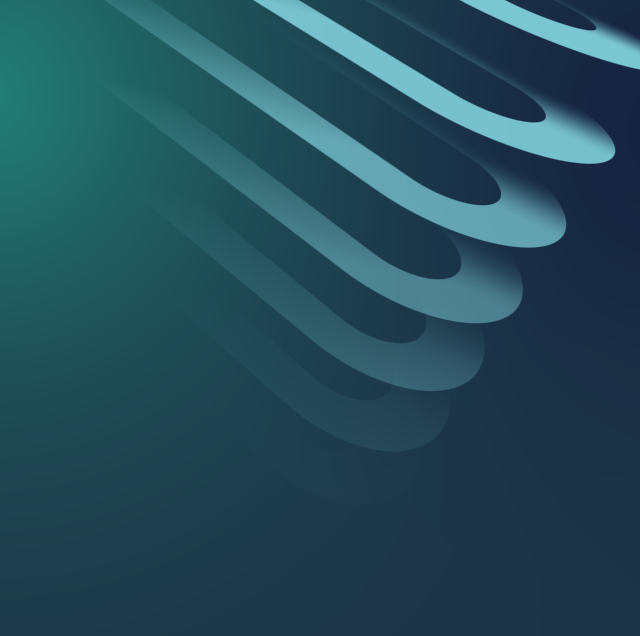
Reproduce this background procedurally as a Shadertoy shader.

```glsl
// A receding stack of slanted glassy loops over a teal to navy gradient.
// Each loop is a half ellipse with straight legs in a skewed basis, minus a
// smaller one; position, skew and opacity all follow one geometric series.

#define LOOP_COUNT 7
#define SHRINK 0.885
#define LEG_FADE 2.4
#define SLATE vec3(0.112, 0.200, 0.272)
#define GREEN vec3(0.135, 0.500, 0.460)
#define NAVY  vec3(0.084, 0.122, 0.243)
#define GLASS vec3(0.480, 0.780, 0.820)

// Coordinates of p along the skewed axes a (legs) and b (width).
vec2 toBasis(vec2 p, vec2 a, vec2 b) {
    return vec2(p.x * b.y - p.y * b.x, a.x * p.y - a.y * p.x)
         / (a.x * b.y - a.y * b.x);
}

// Level of the U shape: round cap for u > 0, slightly tapered legs behind.
float loopLevel(vec2 q, float taper) {
    float leg = abs(q.y) / max(1.0 + taper * q.x, 0.2);
    return q.x > 0.0 ? length(q) : leg;
}

// Antialiased coverage of the region where level < limit.
float inside(float level, float limit) {
    float w = max(fwidth(level), 1e-5);
    return 1.0 - smoothstep(-0.7 * w, 0.7 * w, level - limit);
}

vec3 background(vec2 p) {
    float navyGlow = exp(-pow(length(p - vec2(0.98, 0.20)) / 0.42, 2.0));
    float greenGlow = exp(-pow(length(p - vec2(-0.03, 0.15)) / 0.45, 1.3));
    return mix(mix(SLATE, NAVY, navyGlow), GREEN, greenGlow);
}

// Opacity of one loop at p; t is its depth along the series.
float loopOpacity(vec2 p, float t) {
    vec2 center = vec2(0.840, 0.017) + t * vec2(-0.672, 1.163);
    vec2 a = vec2(0.187, 0.0955) + t * vec2(-0.071, 0.090);
    vec2 b = vec2(0.105, 0.0105) + t * vec2(-0.047, -0.210);
    float taper = max(0.09 - 0.2 * t, 0.0);

    // Outer body with a raised, smaller hole
    vec2 q = toBasis(p - center, a, b);
    vec2 lift = vec2(0.0, min(-0.013 + 0.043 * t, 0.0));
    vec2 h = toBasis(p - center - lift, a, b);
    float ring = inside(loopLevel(q, taper), 1.0)
               * (1.0 - inside(loopLevel(h, taper), 0.455 + 0.1 * t));

    // Fade along the legs, toward the upper limb, and with depth
    float start = -5.0 + 8.0 * t + 0.8 * (q.y + 1.0);
    float along = clamp((q.x - start) / LEG_FADE, 0.0, 1.0);
    float across = 1.0 - smoothstep(-1.2 * t, 1.0 - t, q.y - 0.4 * max(q.x, 0.0));
    float depth = 1.0 - smoothstep(0.05, 0.58, t);
    return ring * along * across * depth;
}

void mainImage(out vec4 fragColor, in vec2 fragCoord) {
    // Height units, measured downward from the top left
    vec2 p = vec2(fragCoord.x, iResolution.y - fragCoord.y) / iResolution.y;
    vec3 color = background(p);

    // Faintest loop first, brightest on top
    for (int i = LOOP_COUNT - 1; i >= 0; i--) {
        float t = 1.0 - pow(SHRINK, float(i));
        color = mix(color, GLASS, loopOpacity(p, t));
    }
    fragColor = vec4(color, 1.0);
}
```
